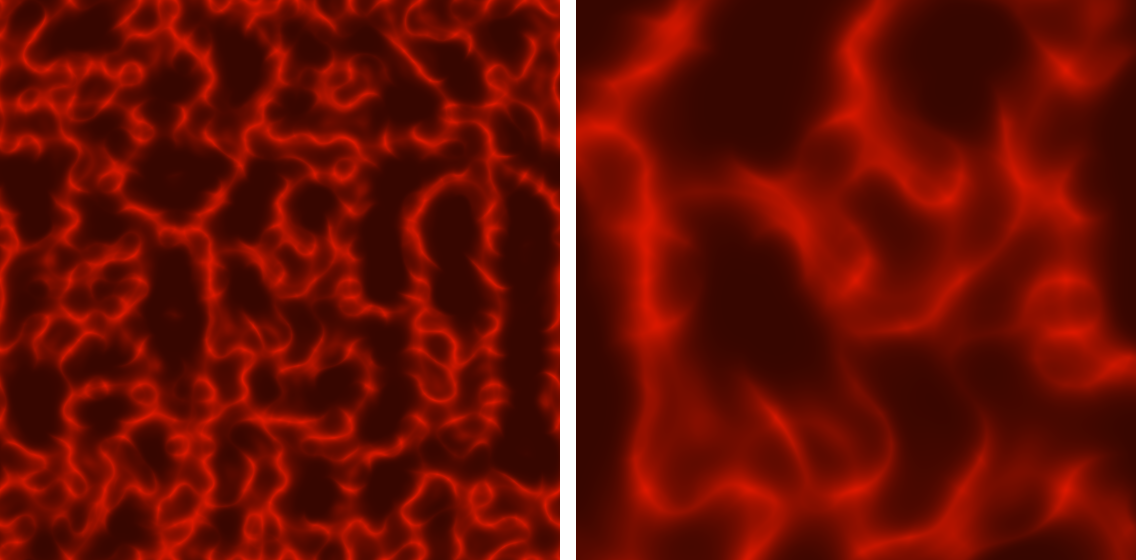
Left: the whole. Right: its middle third, enlarged.
Reproduce this texture procedurally as a Shadertoy shader.

```glsl
// Glowing red web of soft ridges around flat dark pools, tiling on all sides.

const float COARSE_CELLS = 8.0;
const vec3 GLOW_TINT = vec3(1.0, 0.108, 0.0);
const float POOL_LEVEL = 0.208;
const float GLOW_RANGE = 0.71;

// Integer hash of a lattice cell to a pair in 0..1.
vec2 hashCell(vec2 cell, uint seed) {
    uvec2 q = uvec2(cell) + uvec2(seed * 131u, seed * 71u);
    q = q * 1664525u + 1013904223u;
    q.x += q.y * 1664525u;
    q.y += q.x * 1664525u;
    q ^= q >> 16u;
    q.x += q.y * 1664525u;
    q.y += q.x * 1664525u;
    q ^= q >> 16u;
    return vec2(q & 65535u) / 65535.0;
}

// Slope of one wrapped lattice corner, seen from an offset.
float cornerSlope(vec2 corner, vec2 offset, float cells, uint seed) {
    vec2 gradient = hashCell(mod(corner, cells), seed) - 0.5;
    return dot(normalize(gradient + 0.0001), offset);
}

// Gradient noise that repeats after a whole number of cells.
float wrappedNoise(vec2 uv, float cells, uint seed) {
    vec2 p = uv * cells;
    vec2 cell = floor(p);
    vec2 f = p - cell;
    vec2 blend = f * f * f * (f * (f * 6.0 - 15.0) + 10.0);
    vec2 right = vec2(1.0, 0.0);
    vec2 up = vec2(0.0, 1.0);
    float low = mix(cornerSlope(cell, f, cells, seed),
                    cornerSlope(cell + right, f - right, cells, seed), blend.x);
    float high = mix(cornerSlope(cell + up, f - up, cells, seed),
                     cornerSlope(cell + 1.0, f - 1.0, cells, seed), blend.x);
    return mix(low, high, blend.y);
}

// Bright along zero crossings; folds back up where the noise is extreme.
float ridge(float noise, float steepness) {
    float r = 1.0 - steepness * sqrt(noise * noise + 0.0002);
    return r * r;
}

// Rounded version of max(x, 0).
float softFloor(float x, float softness) {
    return 0.5 * (x + sqrt(x * x + softness));
}

// Each finer layer shows only where the coarser one is bright.
float ridgedWeb(vec2 uv, float cells) {
    float coarse = ridge(wrappedNoise(uv, cells, 3u), 2.2);
    float medium = ridge(wrappedNoise(uv, cells * 2.0, 11u), 2.8);
    float fine = ridge(wrappedNoise(uv, cells * 4.0, 23u), 2.4);
    float mediumLayer = medium * clamp(coarse * 1.6, 0.0, 1.0);
    float fineLayer = fine * min(mediumLayer, 1.0);
    return 0.43 * coarse + 0.48 * mediumLayer + 0.14 * fineLayer;
}

void mainImage(out vec4 fragColor, in vec2 fragCoord) {
    vec2 uv = fragCoord / iResolution.xy;

    // Clip the weakest light into flat pools
    float glow = softFloor(ridgedWeb(uv, COARSE_CELLS) - 0.05, 0.002);

    float red = POOL_LEVEL + GLOW_RANGE * glow;
    fragColor = vec4(GLOW_TINT * min(red, 0.93), 1.0);
}
```
